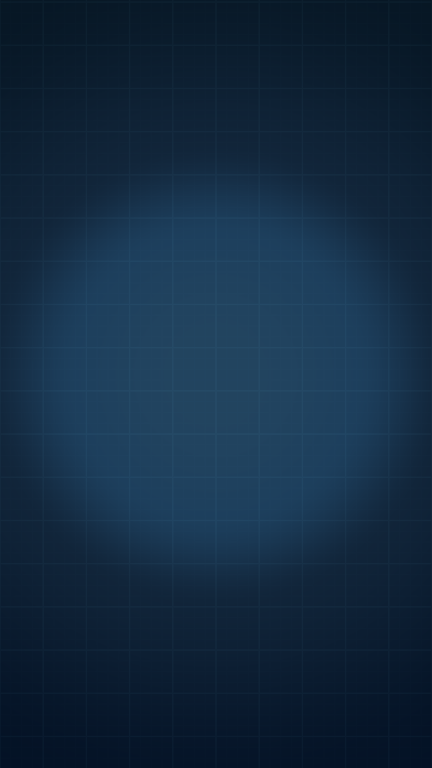
Reproduce this background procedurally as a WebGL 1 fragment shader.

```glsl
precision highp float;
// Dark navy backdrop with a soft round blue glow and a faint two-level grid.
uniform vec2 u_resolution;

// Smooth lines repeated every "spacing", in units of the canvas width.
float gridLines(vec2 p, float spacing, float width) {
  vec2 d = abs(fract(p / spacing + 0.5) - 0.5) * spacing;
  float pixel = 1.0 / u_resolution.x;
  vec2 line = 1.0 - smoothstep(vec2(max(width - pixel, 0.0) * 0.5), vec2((width + pixel) * 0.5), d);
  return max(line.x, line.y);
}

void main() {
  vec2 uv = gl_FragCoord.xy / u_resolution;
  vec2 p = gl_FragCoord.xy / u_resolution.x;
  vec2 center = vec2(0.5, 0.512 * u_resolution.y / u_resolution.x);
  float radius = length(p - center);

  // Outer field: darkens towards the corners, bluer at the bottom
  vec3 navy = vec3(0.072, 0.152, 0.235);
  vec3 edge = mix(vec3(0.016, 0.072, 0.148), vec3(0.026, 0.088, 0.142), uv.y);
  vec3 color = mix(navy, edge, smoothstep(0.4, 1.02, radius));

  // Central glow with a broad, nearly flat middle
  vec3 glow = mix(vec3(0.132, 0.265, 0.373), vec3(0.112, 0.245, 0.362), smoothstep(0.1, 0.4, radius));
  color = mix(glow, color, smoothstep(0.32, 0.54, radius));

  // Fine and coarse grid
  vec2 gridPoint = p - vec2(0.0, 0.073);
  color += vec3(0.003, 0.005, 0.006) * gridLines(gridPoint, 0.025, 0.0025);
  color += vec3(0.012, 0.021, 0.022) * gridLines(gridPoint, 0.1, 0.0035);

  gl_FragColor = vec4(color, 1.0);
}
```
